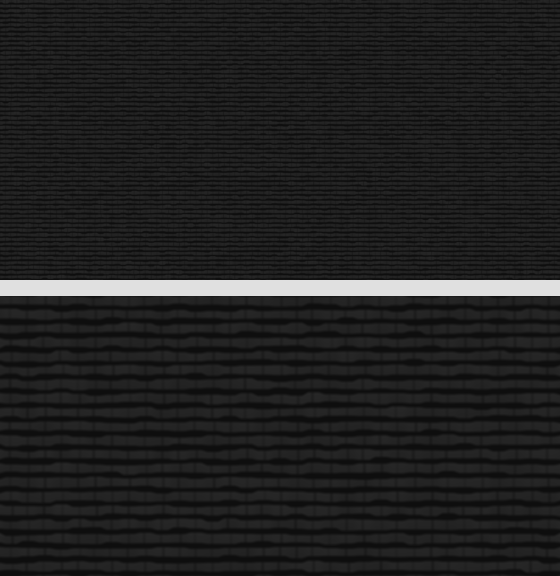
Top: the whole. Bottom: its middle third, enlarged.
A Shadertoy shader for this texture:

```glsl
const vec2 REPEATS = vec2(100.0, 60.0);   // threads across and down
const vec3 THREAD_COLOR = vec3(0.142);
const vec3 GAP_COLOR = vec3(0.055);
const float GAP_CENTER = 0.18;            // height of the gap within a row
const float GAP_HALF_WIDTH = 0.19;
const float GAP_SOFTNESS = 0.12;
const float GAP_WANDER = 0.16;            // vertical shift between threads
const float GAP_SWELL = 0.12;             // change of gap width between threads
const float JOINT_HALF_WIDTH = 0.09;
const float JOINT_DEPTH = 0.16;
const float JOINT_WANDER = 0.22;
const float SHADE_VARIATION = 0.10;
const float ROUNDING = 0.10;

float hash(vec2 p) {
    return fract(sin(dot(p, vec2(127.1, 311.7))) * 43758.5453);
}

// Signed random value that eases from one thread to the next along a row
float threadNoise(vec2 p, float seed) {
    vec2 cell = vec2(floor(p.x), p.y) + seed;
    float blend = smoothstep(0.25, 0.75, fract(p.x));
    return mix(hash(cell), hash(cell + vec2(1.0, 0.0)), blend) - 0.5;
}

// Soft band around zero, widened by the pixel footprint
float band(float d, float halfWidth, float softness) {
    return 1.0 - smoothstep(halfWidth - softness, halfWidth + softness, abs(d));
}

void mainImage(out vec4 fragColor, in vec2 fragCoord) {
    vec2 p = fragCoord / iResolution.xy * REPEATS;
    vec2 pixel = REPEATS / iResolution.xy;

    // Horizontal gap, measured from the nearest row boundary
    float row = floor(p.y - GAP_CENTER + 0.5);
    float wander = threadNoise(vec2(p.x, row), 3.0) * GAP_WANDER;
    float swell = threadNoise(vec2(p.x, row), 17.0) * GAP_SWELL;
    float rowOffset = p.y - GAP_CENTER - row;
    float gap = band(rowOffset - wander, GAP_HALF_WIDTH + swell,
                     GAP_SOFTNESS + 0.35 * pixel.y);

    // Faint vertical joints, shifted a little in every row
    float threadRow = floor(p.y - GAP_CENTER);
    float column = floor(p.x + 0.5);
    vec2 jointId = vec2(column, threadRow);
    float shift = (hash(jointId + 41.0) - 0.5) * JOINT_WANDER;
    float joint = band(p.x - column - shift, JOINT_HALF_WIDTH, 0.08 + 0.35 * pixel.x);
    joint *= 0.5 + hash(jointId + 59.0);

    // Rounded, unevenly dyed threads
    float across = fract(p.y - GAP_CENTER);
    float shade = 1.0 + ROUNDING * (across - 0.5);
    shade += SHADE_VARIATION * threadNoise(vec2(p.x, threadRow), 73.0);
    shade -= JOINT_DEPTH * joint;

    vec3 color = mix(THREAD_COLOR * shade, GAP_COLOR, gap);
    fragColor = vec4(color, 1.0);
}
```
